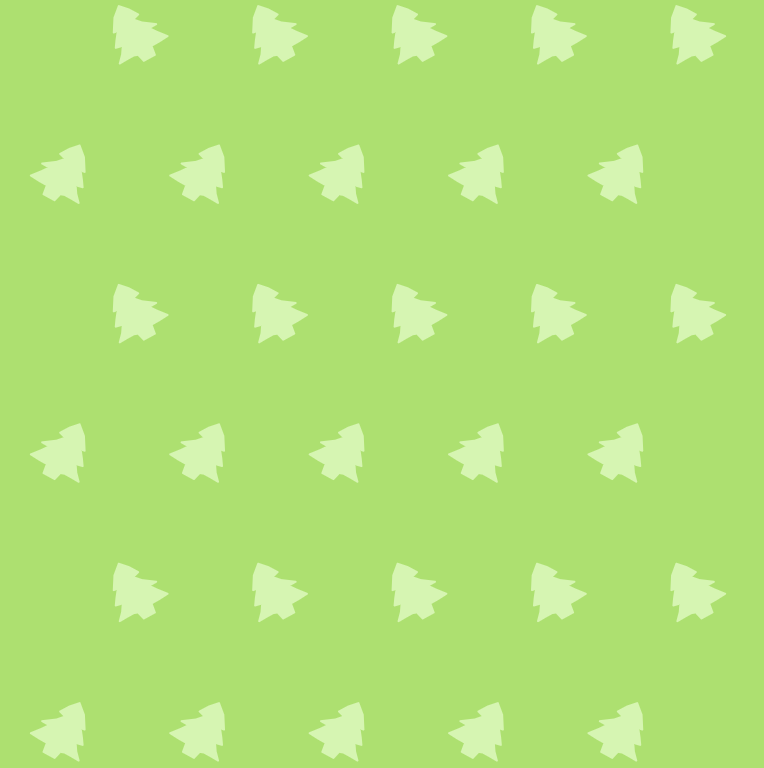
This pattern is drawn by a Shadertoy shader. Its source:

```glsl
// Staggered rows of small tilted fir trees on light green, mirrored on alternate rows.

const int CORNERS = 24;

// Tree outline, clockwise from the tip, in 1/209ths of the tree spacing.
const vec2 TREE[CORNERS] = vec2[CORNERS](
    vec2(-33.0, 43.5), vec2(-18.0, 38.5), vec2(-4.0, 31.0), vec2(-11.5, 23.5),
    vec2(1.5, 19.0), vec2(23.0, 16.5), vec2(12.5, 10.5), vec2(24.0, 5.0),
    vec2(40.0, -1.5), vec2(27.5, -9.5), vec2(16.0, -16.0), vec2(21.0, -29.5),
    vec2(4.5, -38.5), vec2(-4.0, -29.5), vec2(-10.5, -30.5), vec2(-20.5, -36.0),
    vec2(-31.5, -42.5), vec2(-28.0, -29.0), vec2(-27.0, -16.0), vec2(-37.5, -19.0),
    vec2(-36.5, -8.0), vec2(-34.5, 6.0), vec2(-40.5, 4.0), vec2(-39.5, 26.0));

// Signed distance to the outline, with its corners rounded.
float treeDistance(vec2 p) {
    float nearest = 1e6;
    float side = 1.0;
    vec2 previous = TREE[CORNERS - 1];
    for (int i = 0; i < CORNERS; i++) {
        vec2 corner = TREE[i];
        vec2 edge = previous - corner;
        vec2 toPoint = p - corner;
        float along = clamp(dot(toPoint, edge) / dot(edge, edge), 0.0, 1.0);
        nearest = min(nearest, length(toPoint - edge * along));

        // Each edge crossed by a horizontal ray flips inside and outside.
        bool spans = (corner.y > p.y) != (previous.y > p.y);
        if (spans && toPoint.x < edge.x * toPoint.y / edge.y) side = -side;
        previous = corner;
    }
    return side * nearest - 1.5;
}

void mainImage(out vec4 fragColor, in vec2 fragCoord) {
    float spacings = 5.509;
    vec2 grid = fragCoord / iResolution.y * spacings;

    // Six rows of five whole trees; odd rows are shifted sideways.
    float row = clamp(round(grid.y - 0.257), 0.0, 5.0);
    float odd = mod(row, 2.0);
    vec2 firstTree = vec2(mix(0.413, 1.010, odd), 0.257);
    float column = clamp(round(grid.x - firstTree.x), 0.0, 4.0);
    vec2 local = (grid - firstTree - vec2(column, row)) * 209.0;

    // Even rows lean the other way.
    local.x *= 2.0 * odd - 1.0;

    float pixel = 209.0 * spacings / iResolution.y;
    float cover = clamp(0.5 - treeDistance(local) / pixel, 0.0, 1.0);
    vec3 color = mix(vec3(0.68, 0.88, 0.44), vec3(0.84, 0.96, 0.70), cover);
    fragColor = vec4(color, 1.0);
}
```
